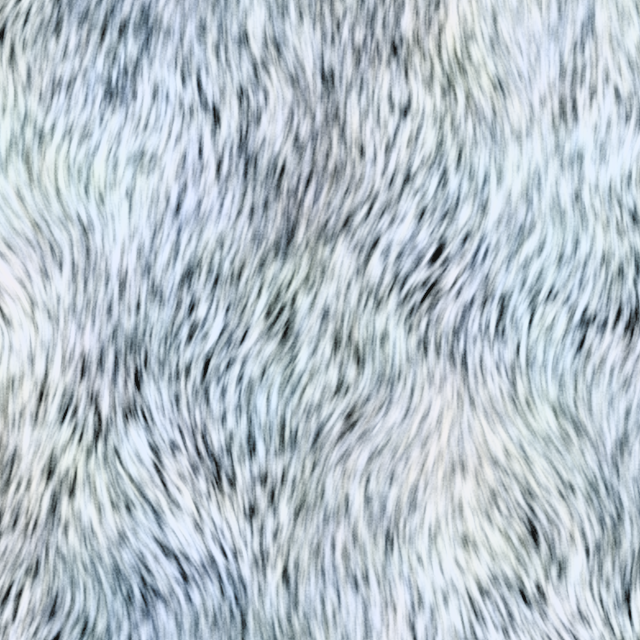
Write a WebGL 2 fragment shader that draws this texture.

```glsl
#version 300 es
precision highp float;

uniform vec2 u_resolution;
out vec4 fragColor;

const int STEPS = 8;

float hash(ivec2 cell) {
    uvec2 k = uvec2(cell) * uvec2(1597334673u, 3812015801u);
    uint h = (k.x ^ k.y) * 1597334673u;
    h = (h ^ (h >> 15)) * 2246822519u;
    h ^= h >> 13;
    return float(h >> 8) / 16777216.0;
}

// Smooth value noise centred on zero, from -0.5 to 0.5
float noise(vec2 p) {
    vec2 cell = floor(p);
    vec2 f = p - cell;
    f = f * f * (3.0 - 2.0 * f);
    ivec2 c = ivec2(cell);
    float low = mix(hash(c), hash(c + ivec2(1, 0)), f.x);
    float high = mix(hash(c + ivec2(0, 1)), hash(c + ivec2(1, 1)), f.x);
    return mix(low, high, f.y) - 0.5;
}

float fbm(vec2 p, int octaves) {
    float sum = 0.0;
    float amplitude = 0.5;
    for (int i = 0; i < octaves; i++) {
        sum += amplitude * noise(p);
        p = mat2(0.8, 0.6, -0.6, 0.8) * p * 2.0 + 17.3;
        amplitude *= 0.55;
    }
    return sum;
}

// Direction in which the fur lies, mostly upright
vec2 furDirection(vec2 p) {
    float lean = 1.1 * noise(p * 3.6 + 41.0) + 0.65 * noise(p * 9.0 + 7.0);
    return vec2(sin(lean), cos(lean));
}

// Grain smeared along the fur direction, scaled to unit deviation
float strands(vec2 p, float density, float reach, float seed) {
    mat2 turn = mat2(0.83, 0.56, -0.56, 0.83);
    float stride = 2.0 * reach / float(STEPS);
    float sum = noise(turn * p * density + seed);
    float total = 1.0;
    for (int side = -1; side <= 1; side += 2) {
        vec2 q = p;
        for (int i = 1; i <= STEPS; i++) {
            q += float(side) * stride * furDirection(q);
            float t = float(i) * stride / reach;
            float weight = exp(-0.5 * t * t);
            sum += weight * noise(turn * q * density + seed);
            total += weight;
        }
    }
    return sum / total * sqrt(57.0 * density * reach);
}

// Pale coat ramp: cool greys that deepen faster towards the dark end
vec3 coatColor(float shade, float warmth, float violet) {
    float z = clamp(shade, -2.9, 2.4);
    float light = 0.76 + 0.15 * z - 0.03 * z * z;
    vec3 tint = vec3(-0.042, 0.004, 0.036);
    tint += warmth * vec3(0.75, 0.05, -0.9);
    tint += violet * vec3(0.5, -0.5, 0.4);
    return light + tint * smoothstep(0.05, 0.45, light);
}

void main() {
    vec2 p = gl_FragCoord.xy / min(u_resolution.x, u_resolution.y);

    // Broad light and dark patches
    float patches = 3.6 * fbm(p * vec2(4.6, 4.0) + 23.0, 4);

    // Hair layers from long to fine
    float body = strands(p, 155.0, 0.0125, 3.0);
    float fine = strands(p, 300.0, 0.007, 91.0);
    float lengthy = strands(p, 105.0, 0.027, 57.0);

    // Rougher tufts with long dark partings
    float tuft = smoothstep(0.08, 0.32, noise(p * 5.5 + 63.0));
    float parting = tuft * max(lengthy - 0.25, 0.0);
    float contrast = 1.0 + 0.6 * noise(p * 6.0 + 11.0);

    float shade = patches + contrast * (0.74 * body + 0.33 * fine);
    shade += 0.18 * lengthy - 0.85 * parting + 0.04;
    shade += 0.5 * noise(p * 390.0 + 5.0);

    // Warm and violet casts, in patches and along single hairs
    float warmth = 0.13 * fbm(p * 4.0 + 77.0, 3) + 0.008 * lengthy + 0.004 * fine;
    float violet = 0.06 * fbm(p * 7.0 + 33.0, 3) + 0.005 * body;

    fragColor = vec4(clamp(coatColor(shade, warmth, violet), 0.0, 1.0), 1.0);
}
```
